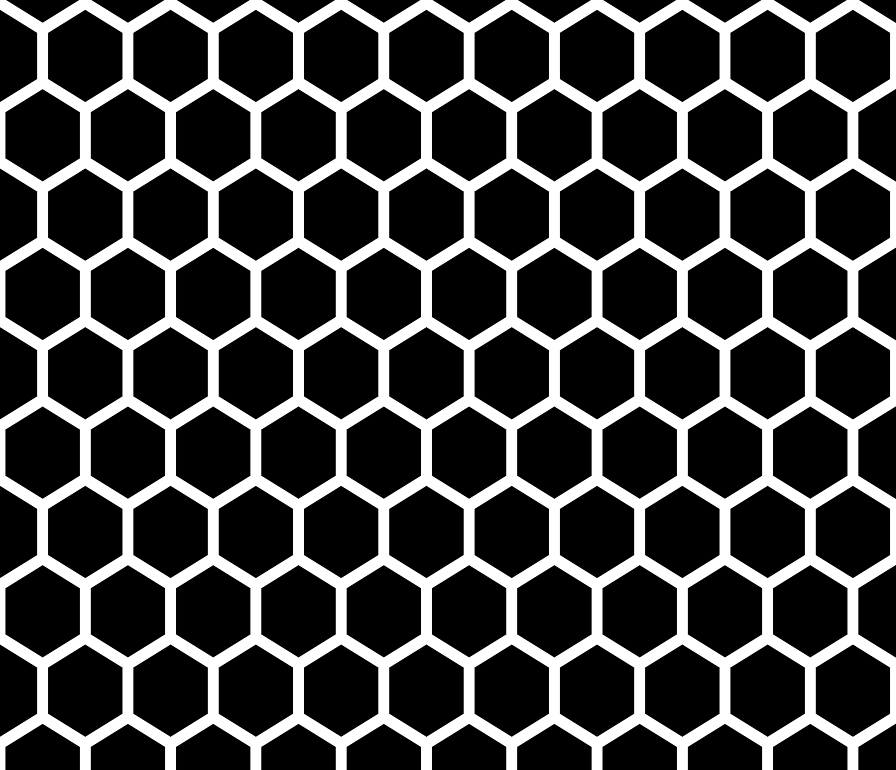
Give the GLSL for this pattern, as a Shadertoy shader.

```glsl
const float COLUMNS = 10.505;     // cells across the canvas
const float ROWS = 9.705;         // cell rows up the canvas
const float LINE_WIDTH = 0.128;   // fraction of a cell's width
const vec2 PHASE = vec2(0.5, 0.0);
const vec3 CELL_COLOR = vec3(0.0);
const vec3 LINE_COLOR = vec3(1.0);

const float ROW_STEP = 0.8660254; // row spacing of unit-wide hexagons
const vec2 PERIOD = vec2(1.0, 2.0 * ROW_STEP);

// Offset from the centre of the nearest hexagon
vec2 hexOffset(vec2 p) {
    vec2 evenRow = mod(p + 0.5 * PERIOD, PERIOD) - 0.5 * PERIOD;
    vec2 oddRow = mod(p, PERIOD) - 0.5 * PERIOD;
    return dot(evenRow, evenRow) < dot(oddRow, oddRow) ? evenRow : oddRow;
}

// Distance from a point inside a pointy-topped hexagon to its border
float borderDistance(vec2 offset) {
    vec2 q = abs(offset);
    return 0.5 - max(q.x, dot(q, vec2(0.5, ROW_STEP)));
}

void mainImage(out vec4 fragColor, in vec2 fragCoord) {
    // Lattice space: cells are one unit wide
    vec2 uv = fragCoord / iResolution.xy;
    vec2 p = uv * vec2(COLUMNS, ROWS * ROW_STEP) + PHASE;

    // Antialiased honeycomb lines
    float pixel = COLUMNS / iResolution.x;
    float edge = borderDistance(hexOffset(p)) - 0.5 * LINE_WIDTH;
    float line = 1.0 - smoothstep(-0.5 * pixel, 0.5 * pixel, edge);

    fragColor = vec4(mix(CELL_COLOR, LINE_COLOR, line), 1.0);
}
```
